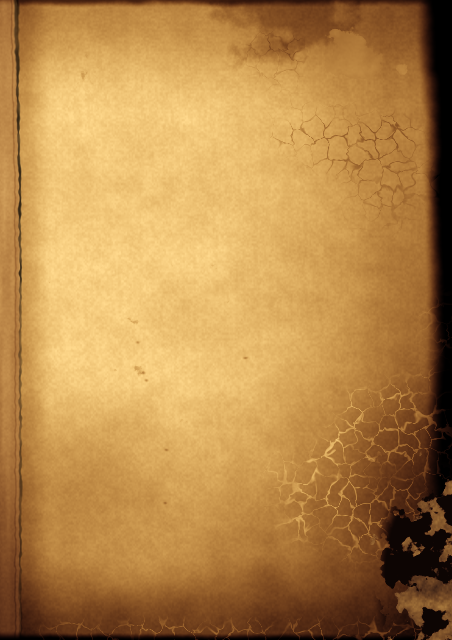
Give the GLSL for this texture, as a Shadertoy shader.

```glsl
float hash(vec2 p) {
    return fract(sin(dot(p, vec2(127.1, 311.7))) * 43758.5453);
}

float noise(vec2 p) {
    vec2 i = floor(p), f = fract(p);
    f = f * f * (3.0 - 2.0 * f);
    return mix(mix(hash(i), hash(i + vec2(1, 0)), f.x),
               mix(hash(i + vec2(0, 1)), hash(i + vec2(1, 1)), f.x), f.y);
}

float fbm(vec2 p) {
    float sum = 0.0, amp = 0.5;
    for (int i = 0; i < 5; i++) {
        sum += amp * noise(p);
        p = mat2(1.6, 1.2, -1.2, 1.6) * p + 7.3;
        amp *= 0.5;
    }
    return sum;
}

float falloff(float start, float end, float v) {
    return 1.0 - smoothstep(start, end, v);
}

float blob(vec2 p, vec2 centre, vec2 radius) {
    vec2 d = (p - centre) / radius;
    return exp(-dot(d, d));
}

// Broken hairlines between Voronoi cells, torn open at a few junctions
float crackle(vec2 p) {
    float strength = smoothstep(0.2, 0.65, noise(p * 0.9 + 11.0));
    p += 0.5 * vec2(noise(p * 1.7), noise(p * 1.7 + 31.0));
    p += 0.16 * vec2(noise(p * 6.0), noise(p * 6.0 + 17.0));
    vec2 cell = floor(p);
    vec3 nearest = vec3(9.0);
    for (int y = -1; y <= 1; y++)
    for (int x = -1; x <= 1; x++) {
        vec2 c = cell + vec2(x, y);
        float d = length(c + vec2(hash(c), hash(c + 57.0)) - p);
        if (d < nearest.x) nearest = vec3(d, nearest.xy);
        else if (d < nearest.y) nearest = vec3(nearest.x, d, nearest.y);
        else nearest.z = min(nearest.z, d);
    }
    float tear = smoothstep(0.72, 0.84, noise(p * 0.45 + 4.0))
               * falloff(0.0, 0.45, nearest.z - nearest.x);
    float line = falloff(0.0, 0.13 + 0.35 * tear, nearest.y - nearest.x);
    return line * max(0.25 + 0.75 * strength, tear);
}

// Aged paper colour for a given brightness
vec3 paper(float t) {
    t = clamp(t, 0.0, 1.0);
    return vec3(t, t * (0.34 + 0.51 * t), 0.22 * t + 0.33 * t * t * t * t);
}

void mainImage(out vec4 fragColor, in vec2 fragCoord) {
    vec2 uv = fragCoord / iResolution.xy;
    vec2 p = uv * vec2(0.707, 1.0);
    float mottle = fbm(p * 7.0) - 0.48;
    float rough = fbm(p * 38.0) - 0.48;
    float grain = noise(p * 230.0) + noise(p * vec2(410.0, 330.0)) - 1.0;

    // Broad light and shade
    float tone = 0.955 - 0.31 * pow(max(uv.x - 0.4, 0.0) / 0.6, 1.6);
    tone -= 0.21 * falloff(0.1, 0.45, uv.y) + 0.32 * falloff(0.0, 0.14, uv.y + 0.06 * mottle);
    tone -= 0.22 * smoothstep(0.82, 1.0, uv.y) + 0.16 * falloff(0.045, 0.12, uv.x);
    tone -= 0.31 * blob(uv, vec2(0.98, 0.25), vec2(0.22, 0.19)) * (1.0 + mottle);
    tone -= 0.07 * blob(uv, vec2(0.2, 0.27), vec2(0.15, 0.1));
    tone -= 0.05 * blob(uv, vec2(0.42, 0.51), vec2(0.12, 0.06));
    tone += mottle * mix(0.26, 0.1, tone) + 0.07 * rough + 0.035 * grain;

    // Patchy stain and pale peeling in the upper right
    float stain = blob(uv, vec2(0.66, 0.99), vec2(0.17, 0.1));
    tone -= 0.17 * smoothstep(0.3, 0.75, stain + 0.8 * mottle + 0.9 * rough);
    float peel = blob(uv, vec2(0.79, 0.91), vec2(0.11, 0.05));
    tone = mix(tone, 0.7 + 0.2 * rough, 0.65 * smoothstep(0.5, 0.6, peel + 0.9 * mottle + 1.2 * rough));

    // Scattered specks
    for (int i = 0; i < 6; i++) {
        vec2 seed = vec2(i, 3.7);
        vec2 spot = vec2(0.25 + 0.3 * hash(seed), 0.08 + 0.4 * hash(seed + 9.0));
        tone -= 0.2 * blob(p, spot * vec2(0.707, 1.0) + 0.006 * rough, vec2(0.003, 0.002));
    }

    // Dark edges of the sheet
    float ragged = 0.02 * mottle + 0.012 * rough;
    tone *= falloff(0.935, 0.982, uv.x + ragged + 0.02 * smoothstep(0.75, 1.0, uv.y));
    tone *= 1.0 - 0.65 * smoothstep(0.987, 1.0, uv.y + 0.6 * ragged);
    tone *= smoothstep(0.0, 0.011, uv.y + 0.3 * ragged);

    // Dark cracks above, pale cracks below
    float crack = crackle(p * 38.0);
    float upper = blob(uv, vec2(0.77, 0.79), vec2(0.16, 0.06))
                + 0.6 * blob(uv, vec2(0.84, 0.67), vec2(0.1, 0.1))
                + 0.6 * blob(uv, vec2(0.61, 0.92), vec2(0.09, 0.05));
    float lower = blob(uv, vec2(0.78, 0.21), vec2(0.17, 0.09))
                + blob(uv, vec2(0.88, 0.33), vec2(0.13, 0.08))
                + 0.8 * blob(uv, vec2(0.97, 0.49), vec2(0.07, 0.09))
                + 0.8 * falloff(0.015, 0.06, uv.y) * smoothstep(0.03, 0.1, uv.x);
    tone -= 0.19 * crack * smoothstep(0.15, 0.7, upper + mottle);
    tone += 0.23 * crack * smoothstep(0.2, 0.85, lower + mottle);

    // Flaking corner with burnt holes
    float corner = blob(uv, vec2(0.97, 0.1), vec2(0.12, 0.15));
    float flake = smoothstep(0.5, 0.57, corner + 0.5 * mottle + 1.2 * rough) * smoothstep(0.1, 0.25, corner);
    float bite = fbm(p * 28.0 + 13.0) + 0.07 * blob(uv, vec2(1.0, 0.2), vec2(0.08, 0.05));
    float hole = smoothstep(0.56, 0.6, bite) * smoothstep(0.2, 0.4, corner);
    tone = mix(tone, 0.45 + 0.5 * rough + 0.08 * grain, flake);
    tone = mix(tone, 0.05, hole);
    vec3 color = paper(tone) + vec3(0.0, 0.03, 0.035) * flake * (1.0 - hole);

    // Spine strip and its worn seam
    float seam = 0.045 - 0.008 * smoothstep(0.6, 1.0, uv.y) + 0.003 * (noise(vec2(uv.y * 110.0, 2.0)) - 0.5);
    float strip = 0.42 + 0.33 * smoothstep(0.0, 0.42, uv.y) - 0.06 * smoothstep(0.8, 1.0, uv.y);
    strip += 0.15 * mottle + 0.08 * (noise(p * vec2(150.0, 9.0)) - 0.5) + 0.03 * grain;
    strip -= 0.1 * blob(uv, vec2(seam - 0.011, uv.y), vec2(0.002, 1.0));
    strip *= smoothstep(0.0, 0.015, uv.y) * falloff(0.99, 1.02, uv.y);
    color = mix(color, paper(strip) + vec3(0.0, 0.0, 0.03) * strip, falloff(seam - 0.001, seam + 0.002, uv.x));
    float wear = 0.001 + 0.004 * smoothstep(0.85, 1.0, uv.y) + 0.003 * noise(vec2(uv.y * 150.0, 8.0));
    float ink = falloff(wear * 0.3, wear + 0.002, abs(uv.x - seam));
    float inkDepth = mix(0.45, 0.75, smoothstep(0.35, 0.65, uv.y + mottle));
    color *= 1.0 - ink * inkDepth * (0.6 + 0.4 * noise(vec2(uv.y * 60.0, 5.0)));

    fragColor = vec4(color, 1.0);
}
```
